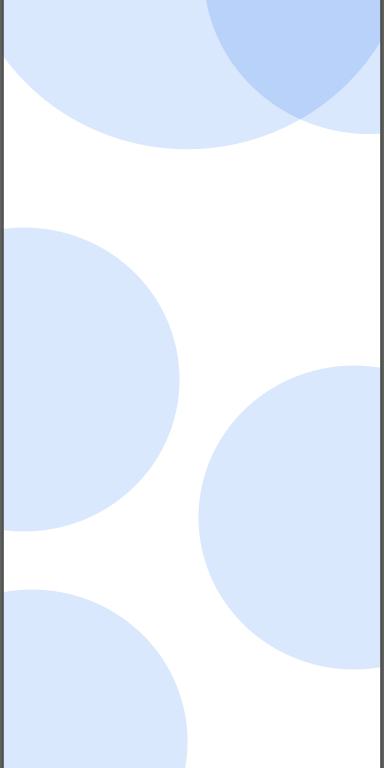
A WebGL 1 fragment shader for this background:

```glsl
precision highp float;
// Large translucent pale blue discs on white, between two thin dark side rails.
// Each disc is an ellipse distance function whose tint multiplies the layers
// below it, so overlaps deepen; every edge is smoothed over one pixel.

uniform vec2 u_resolution;

#define PAPER vec3(1.0)
#define DISC_TINT vec3(0.85, 0.908, 0.99)
#define RAIL_DARK vec3(0.32, 0.32, 0.31)
#define RAIL_OUTER vec3(0.38, 0.39, 0.39)
#define RAIL_WIDTH 0.00996
#define RAIL_OUTER_WIDTH 0.0039
#define DISC_RADIUS 0.405
#define DISC_SQUASH 1.0235

// Coverage of a shape from its signed distance, negative inside.
float coverage(float dist) {
    return clamp(0.5 - dist * u_resolution.x, 0.0, 1.0);
}

// Tint of a slightly flattened disc: white outside, pale blue inside.
vec3 discTint(vec2 p, vec2 center, float radius) {
    vec2 offset = (p - center) * vec2(1.0, DISC_SQUASH);
    return mix(vec3(1.0), DISC_TINT, coverage(length(offset) - radius));
}

void main() {
    // Canvas spans 0..1 across and 0..2 upward.
    vec2 p = gl_FragCoord.xy / u_resolution * vec2(1.0, 2.0);
    vec3 color = PAPER;

    // Overlapping pair hanging from the top.
    color *= discTint(p, vec2(0.487, 2.184), 0.586);
    color *= discTint(p, vec2(0.962, 2.073), 0.432);

    // Three equal discs cut by the sides and the bottom.
    color *= discTint(p, vec2(0.0625, 1.0117), DISC_RADIUS);
    color *= discTint(p, vec2(0.922, 0.6523), DISC_RADIUS);
    color *= discTint(p, vec2(0.0833, 0.069), DISC_RADIUS);

    // Side rails with a lighter outer rim.
    float sideDistance = min(p.x, 1.0 - p.x);
    vec3 rail = mix(RAIL_DARK, RAIL_OUTER, coverage(sideDistance - RAIL_OUTER_WIDTH));
    color = mix(color, rail, coverage(sideDistance - RAIL_WIDTH));

    gl_FragColor = vec4(color, 1.0);
}
```
